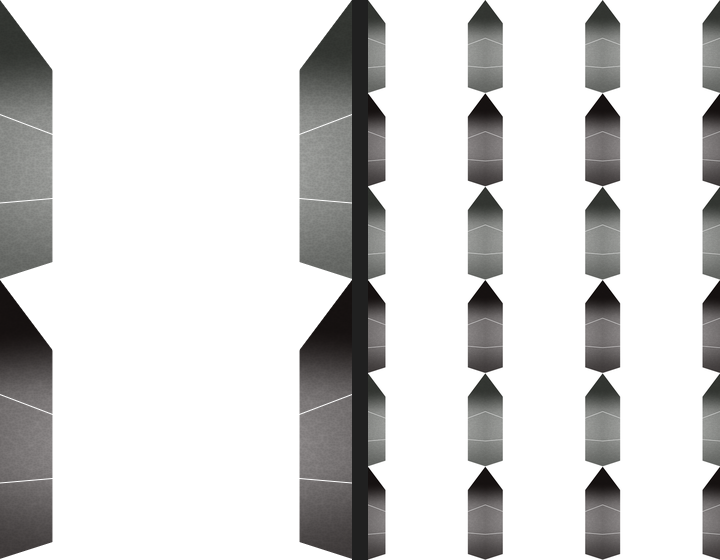
Left: one tile. Right: repeated 3 by 3.
This background is drawn by a Shadertoy shader. Its source:

```glsl
const float ROWS = 2.0;
const float PANEL_WIDTH = 0.149;   // fraction of the canvas width
const float SEAM_WIDTH = 0.0036;   // fraction of the row height
const vec3 PAPER = vec3(1.0);
const vec3 SLATE_DARK = vec3(0.20, 0.21, 0.195);
const vec3 SLATE_LIGHT = vec3(0.63, 0.635, 0.625);
const vec3 UMBER_DARK = vec3(0.085, 0.068, 0.066);
const vec3 UMBER_LIGHT = vec3(0.56, 0.545, 0.545);

vec2 hash22(vec2 p) {
    vec3 q = fract(vec3(p.xyx) * vec3(0.1031, 0.1030, 0.0973));
    q += dot(q, q.yzx + 33.33);
    return fract((q.xx + q.yz) * q.zy);
}

// Distance to the nearest scattered point; wraps after a whole number of cells
float cellNoise(vec2 uv, vec2 cells) {
    vec2 p = uv * cells;
    vec2 id = floor(p);
    float nearest = 2.0;
    for (int y = -1; y <= 1; y++) {
        for (int x = -1; x <= 1; x++) {
            vec2 cell = id + vec2(x, y);
            vec2 point = cell + hash22(mod(cell, cells));
            nearest = min(nearest, length(p - point));
        }
    }
    return nearest;
}

// Signed distance below a slanted edge running from outer to inner height
float slantDistance(vec2 p, float width, float outer, float inner) {
    float slope = (inner - outer) / width;
    return (p.y - outer - slope * p.x) / sqrt(1.0 + slope * slope);
}

float coverage(float distance, float pixel) {
    return clamp(0.5 + distance / pixel, 0.0, 1.0);
}

float seam(vec2 p, float width, float outer, float inner, float pixel) {
    float d = abs(slantDistance(p, width, outer, inner));
    return coverage(0.5 * SEAM_WIDTH - d, pixel) * min(1.0, SEAM_WIDTH / pixel + 0.2);
}

// Soft light band across the middle, brighter toward the inner side
float panelLight(float across, float down) {
    float rise = smoothstep(0.18, 0.46, down + 0.02 * across);
    float fall = smoothstep(0.62, 0.98, down - 0.05 * across);
    float glow = exp(-pow((down - 0.57) / 0.16, 2.0)) * across;
    return rise * (0.78 - 0.43 * fall) + 0.17 * glow;
}

void mainImage(out vec4 fragColor, in vec2 fragCoord) {
    vec2 uv = fragCoord / iResolution.xy;
    float rowHeight = iResolution.y / ROWS;
    float pixel = 1.0 / rowHeight;

    // Mirrored side panels, with down running from 0 to 1 in each row
    float rowPosition = (1.0 - uv.y) * ROWS;
    float down = fract(rowPosition);
    float side = min(uv.x, 1.0 - uv.x);
    float unitX = iResolution.x / rowHeight;
    float width = PANEL_WIDTH * unitX;
    vec2 p = vec2(side * unitX, down);

    // Panel outline
    float mask = coverage(width - p.x, pixel);
    mask *= coverage(slantDistance(p, width, 0.0, 0.250), pixel);
    mask *= coverage(-slantDistance(p, width, 0.996, 0.936), pixel);

    // Shading and fine grain, alternating tone by row
    float isUmber = mod(floor(rowPosition), 2.0);
    float across = clamp(p.x / width, 0.0, 1.0);
    float light = panelLight(across, down);
    light += 0.10 * (1.0 - isUmber) * smoothstep(0.6, 0.9, down);
    float grain = cellNoise(uv, vec2(130.0, 260.0)) - 0.5;
    grain += 0.6 * (cellNoise(uv, vec2(36.0, 110.0)) - 0.5);
    vec3 dark = mix(SLATE_DARK, UMBER_DARK, isUmber);
    vec3 bright = mix(SLATE_LIGHT, UMBER_LIGHT, isUmber);
    vec3 stone = mix(dark, bright, light) * (1.0 + 0.11 * grain);

    // White seams between slabs
    float seams = max(seam(p, width, 0.409, 0.480, pixel),
                      seam(p, width, 0.725, 0.709, pixel));
    stone = mix(stone, PAPER, seams);

    fragColor = vec4(mix(PAPER, stone, mask), 1.0);
}
```
